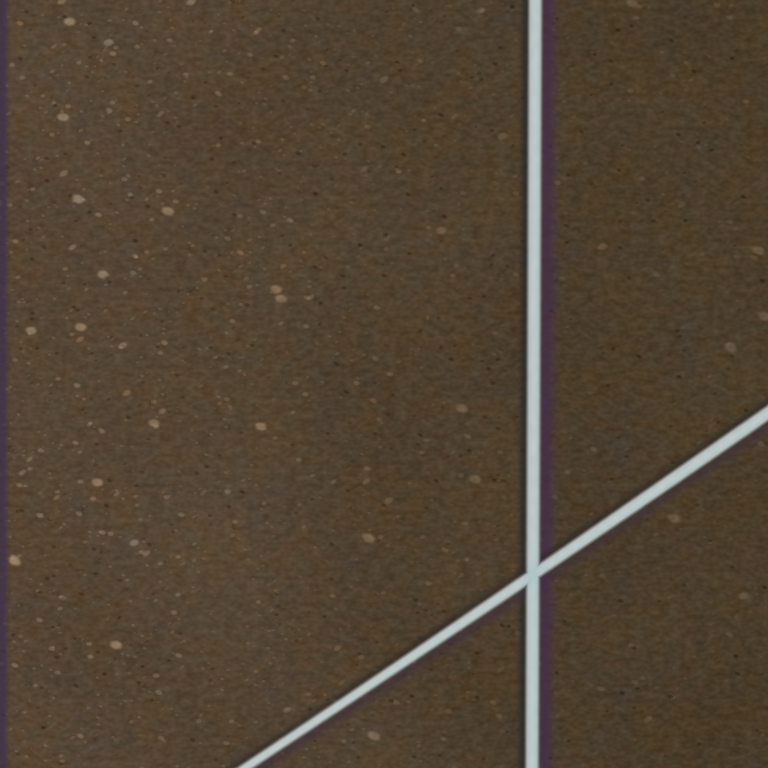
Write a WebGL 1 fragment shader that draws this texture.

```glsl
precision highp float;

// Speckled brown floor crossed by two pale painted lines, one upright and one
// slanted. Gradient noise mottles the ground, jittered cells scatter the grit,
// and signed distances draw the lines with their dark and violet fringes.

uniform vec2 u_resolution;

vec2 hash2(vec2 p) {
  vec3 q = fract(vec3(p.xyx) * vec3(0.1031, 0.1030, 0.0973));
  q += dot(q, q.yzx + 33.33);
  return fract((q.xx + q.yz) * q.zy);
}

float gradientDot(vec2 cell, vec2 offset, vec2 f) {
  float angle = 6.2832 * hash2(cell + offset).x;
  return dot(vec2(cos(angle), sin(angle)), f - offset);
}

// Gradient noise, roughly -0.7 to 0.7
float noise(vec2 p) {
  vec2 cell = floor(p), f = fract(p);
  vec2 w = f * f * f * (f * (f * 6.0 - 15.0) + 10.0);
  return mix(
    mix(gradientDot(cell, vec2(0, 0), f), gradientDot(cell, vec2(1, 0), f), w.x),
    mix(gradientDot(cell, vec2(0, 1), f), gradientDot(cell, vec2(1, 1), f), w.x), w.y);
}

// Scattered soft grains; density is the share of cells that hold one
float grains(vec2 p, float density, float seed) {
  vec2 cell = floor(p);
  float sum = 0.0;
  for (int j = -1; j <= 1; j++) {
    for (int i = -1; i <= 1; i++) {
      vec2 c = cell + vec2(float(i), float(j));
      vec2 kind = hash2(c + seed);
      vec2 d = p - c - hash2(c + seed + 57.0);
      d.y += d.x * (kind.y - 0.7) * 0.8;
      float radius = mix(0.16, 0.34, kind.y);
      float grain = 1.0 - smoothstep(0.35, 1.0, length(d * vec2(0.85, 1.2)) / radius);
      sum += grain * step(kind.x, density) * (0.35 + 0.65 * kind.y);
    }
  }
  return min(sum, 1.0);
}

// Soft bump of the given width around zero
float glow(float d, float width) {
  return exp(-d * d / (width * width));
}

// Ground with a darker right side, blotches and fine horizontal grain
vec3 ground(vec2 uv) {
  vec3 color = mix(vec3(0.335, 0.272, 0.205), vec3(0.290, 0.237, 0.165),
                   smoothstep(0.05, 0.95, uv.x));
  color += 0.020 * noise(uv * 5.0 + 3.0);
  color += vec3(0.018, 0.006, -0.016) * noise(uv * 13.0 + 20.0);
  color += vec3(0.020, -0.004, -0.022) * noise(uv * vec2(34.0, 46.0) + 40.0);
  color += 0.042 * noise(uv * vec2(62.0, 110.0) + 60.0);
  color += 0.036 * noise(uv * vec2(140.0, 200.0) + 80.0);

  // Grit is denser and brighter towards the left
  float left = 1.0 - smoothstep(0.0, 0.8, uv.x);
  vec3 grit = vec3(0.20, 0.18, 0.16) * (0.45 + 0.55 * left);
  color += grit * 1.25 * grains(uv * 34.0, 0.035 + 0.04 * left, 11.0);
  color += grit * 0.70 * grains(uv * 62.0, 0.07 + 0.09 * left, 133.0);
  color += grit * 0.40 * grains(uv * 105.0, 0.10 + 0.12 * left, 271.0);
  color -= 0.065 * grains(uv * 80.0, 0.08 + 0.04 * left, 401.0);
  return color;
}

void main() {
  vec2 uv = gl_FragCoord.xy / u_resolution;
  vec3 color = ground(uv);

  // Violet rim at the left border
  color = mix(color, vec3(0.24, 0.19, 0.30), 0.75 * (1.0 - smoothstep(0.003, 0.015, uv.x)));

  // Signed distances: right of the upright line, above the slanted one
  float upright = uv.x - (0.6928 + 0.0042 * uv.y);
  float run = uv.x - 0.319;
  float slanted = (uv.y - run * (0.661 + 0.026 * run)) * 0.828;
  float slantedHalf = mix(0.0056, 0.0082, smoothstep(0.3, 1.0, uv.x));

  // Fringes: dark teal on one side, violet on the other
  color = mix(color, vec3(0.15, 0.17, 0.17), 0.75 * glow(upright + 0.0125, 0.0055));
  color = mix(color, vec3(0.27, 0.18, 0.29), 0.80 * glow(upright - 0.0160, 0.0095));
  color = mix(color, vec3(0.17, 0.17, 0.16), 0.60 * glow(slanted - slantedHalf - 0.004, 0.005));
  color = mix(color, vec3(0.25, 0.19, 0.24), 0.60 * glow(slanted + slantedHalf + 0.006, 0.007));

  // Painted lines, slightly brighter along their cores
  float paintUpright = 1.0 - smoothstep(0.0050, 0.0118, abs(upright));
  float paintSlanted = 1.0 - smoothstep(-0.0032, 0.0032, abs(slanted) - slantedHalf);
  vec3 paint = vec3(0.69, 0.74, 0.74) + 0.05 * glow(min(abs(upright), abs(slanted)), 0.005);
  paint += 0.02 * noise(uv * vec2(90.0, 60.0));
  float crossing = glow(length(vec2(upright, slanted)), 0.010);
  paint = mix(paint, vec3(0.63, 0.76, 0.76), 0.6 * crossing);
  color = mix(color, paint, max(paintUpright, paintSlanted));

  gl_FragColor = vec4(clamp(color, 0.0, 1.0), 1.0);
}
```
